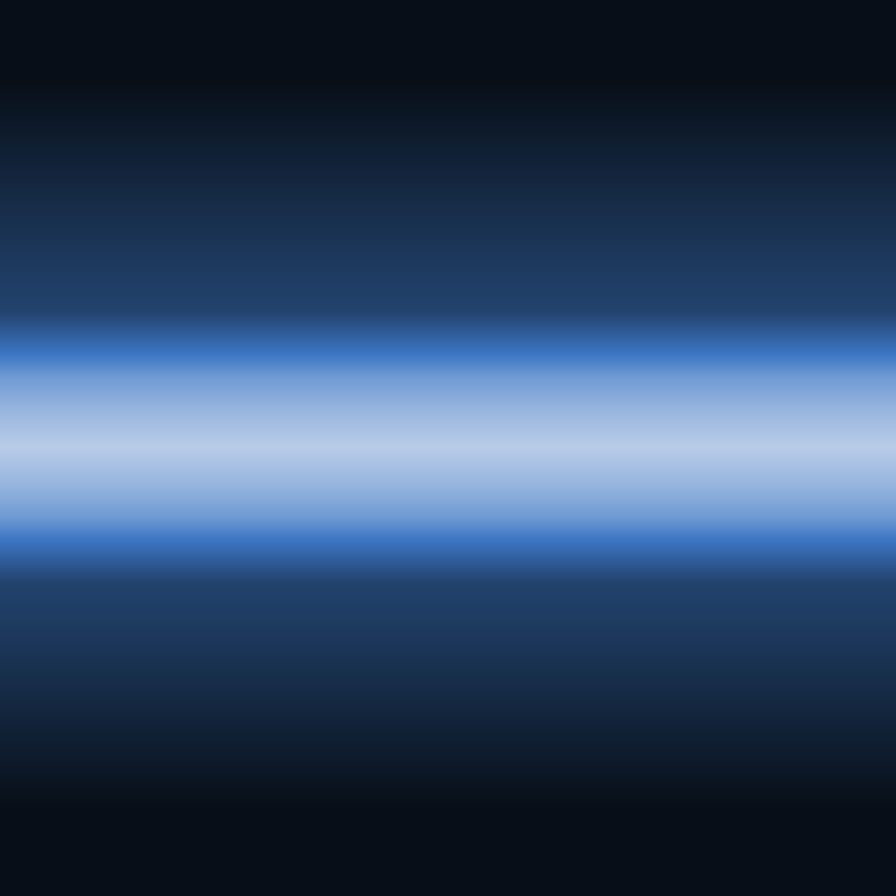
Give the GLSL for this background, as a Shadertoy shader.

```glsl
// A horizontal band of pale blue light fading through saturated blue to near black.
// The vertical distance from the band's axis indexes a piecewise linear colour ramp,
// mirrored above and below, with a slightly quicker fade on the lower side.

#define AXIS_Y 0.501        // height of the bright axis
#define LOWER_FALLOFF 1.03  // distance scale of the lower outer fade
#define RIM_DISTANCE 0.151  // where the glow meets the dark fade
#define STOP_COUNT 7

// Ramp positions, in canvas heights from the axis
const float stopDistance[STOP_COUNT] = float[](
    0.0, 0.043, 0.078, 0.104, RIM_DISTANCE, 0.225, 0.41);

// Ramp colours, from the core outward
const vec3 stopColor[STOP_COUNT] = vec3[](
    vec3(0.722, 0.800, 0.910),  // pale core
    vec3(0.588, 0.706, 0.871),  // soft light
    vec3(0.435, 0.604, 0.828),  // sky blue
    vec3(0.235, 0.460, 0.765),  // saturated blue
    vec3(0.135, 0.262, 0.430),  // rim
    vec3(0.106, 0.210, 0.343),  // deep navy
    vec3(0.030, 0.056, 0.090)); // near black

vec3 glowRamp(float distanceFromAxis) {
    vec3 color = stopColor[0];
    for (int i = 1; i < STOP_COUNT; i++) {
        float blend = (distanceFromAxis - stopDistance[i - 1])
                    / (stopDistance[i] - stopDistance[i - 1]);
        color = mix(color, stopColor[i], clamp(blend, 0.0, 1.0));
    }
    return color;
}

void mainImage(out vec4 fragColor, in vec2 fragCoord) {
    float offset = fragCoord.y / iResolution.y - AXIS_Y;
    float distanceFromAxis = abs(offset);

    // Only the fade beyond the rim is quickened on the lower side
    float beyondRim = max(distanceFromAxis - RIM_DISTANCE, 0.0);
    if (offset < 0.0) distanceFromAxis += beyondRim * (LOWER_FALLOFF - 1.0);

    fragColor = vec4(glowRamp(distanceFromAxis), 1.0);
}
```
